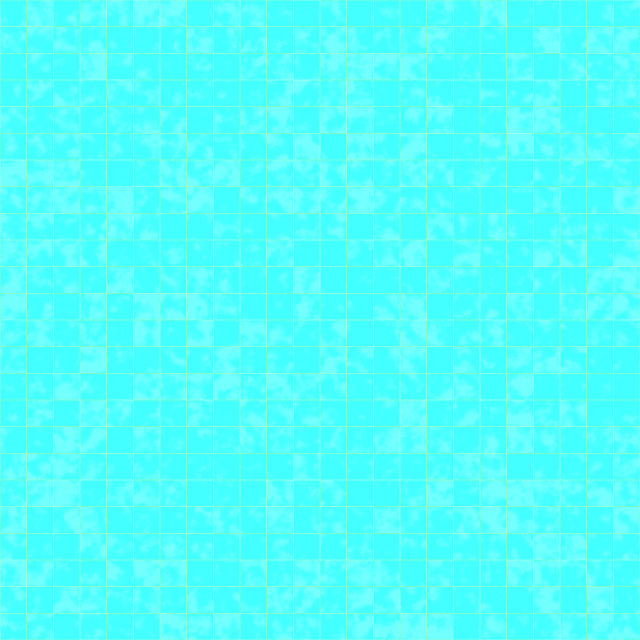
This texture is drawn by a Shadertoy shader. Its source:

```glsl
// Bright aqua ceramic tiles on a 24 by 24 grid, parted by hairline pale grout.
// Each tile has its own cloudy glaze, made from layered gradient noise with
// a random offset and level; each grout joint varies in tint and wear.

const float TILES = 24.0;
const float GROUT_HALF_WIDTH = 0.0115;   // in tile units
const vec3 AQUA = vec3(0.265, 1.0, 1.0);
const vec3 PALE_AQUA = vec3(0.455, 1.0, 1.0);
const vec3 GROUT_LIME = vec3(0.61, 0.96, 0.64);
const vec3 GROUT_CREAM = vec3(0.72, 0.98, 0.90);

vec2 hash22(vec2 p) {
    vec3 q = fract(p.xyx * vec3(0.1031, 0.1030, 0.0973));
    q += dot(q, q.yzx + 33.33);
    return fract((q.xx + q.yz) * q.zy);
}

float cornerSlope(vec2 cell, vec2 corner, vec2 f) {
    return dot(hash22(cell + corner) * 2.0 - 1.0, f - corner);
}

float gradientNoise(vec2 p) {
    vec2 cell = floor(p), f = fract(p);
    vec2 u = f * f * f * (f * (f * 6.0 - 15.0) + 10.0);
    float low = mix(cornerSlope(cell, vec2(0, 0), f), cornerSlope(cell, vec2(1, 0), f), u.x);
    float high = mix(cornerSlope(cell, vec2(0, 1), f), cornerSlope(cell, vec2(1, 1), f), u.x);
    return mix(low, high, u.y);
}

float fbm(vec2 p) {
    float sum = 0.0, amplitude = 1.0;
    for (int i = 0; i < 5; i++) {
        sum += amplitude * gradientNoise(p);
        p = mat2(1.6, 1.2, -1.2, 1.6) * p + 7.3;
        amplitude *= 0.5;
    }
    return sum;
}

// Cloudy glaze, discontinuous from tile to tile
vec3 glaze(vec2 tile, vec2 local) {
    vec2 offset = hash22(tile + 11.0) * 90.0;
    float level = (hash22(tile + 71.0).x - 0.5) * 0.66;
    float cloud = fbm(local * 1.6 + offset) + level;
    vec2 toEdge = 0.5 - abs(local - 0.5);
    float rim = 1.0 - smoothstep(0.0, 0.12, min(toEdge.x, toEdge.y));
    float grain = gradientNoise((tile + local) * 14.0) * 0.08;
    return mix(AQUA, PALE_AQUA, smoothstep(-0.17, 0.5, cloud + grain - 0.08 * rim));
}

// Box-filtered coverage of a line, exact even when thinner than a pixel
float lineCoverage(float dist, float halfWidth, float pixel) {
    vec2 ends = clamp(dist + vec2(-0.5, 0.5) * pixel, -halfWidth, halfWidth);
    return (ends.y - ends.x) / pixel;
}

// One family of joints: "across" is normal to the joint, "along" follows it
vec3 addGrout(vec3 color, float across, float along, float seed, float pixel) {
    float joint = floor(across + 0.5);
    vec2 variation = hash22(vec2(joint, floor(along)) + seed);
    float wear = gradientNoise(vec2(along * 5.0, joint * 3.7 + seed));
    float halfWidth = GROUT_HALF_WIDTH * (0.85 + 0.3 * variation.x + 0.5 * wear);
    float coverage = lineCoverage(across - joint, halfWidth, pixel);
    float tint = clamp(variation.y + wear * 0.6, 0.0, 1.0);
    return mix(color, mix(GROUT_LIME, GROUT_CREAM, tint), coverage);
}

void mainImage(out vec4 fragColor, in vec2 fragCoord) {
    vec2 p = fragCoord / iResolution.y * TILES;
    float pixel = TILES / iResolution.y;

    vec3 color = glaze(floor(p), fract(p));
    color = addGrout(color, p.x, p.y, 17.0, pixel);
    color = addGrout(color, p.y, p.x, 53.0, pixel);
    fragColor = vec4(color, 1.0);
}
```
